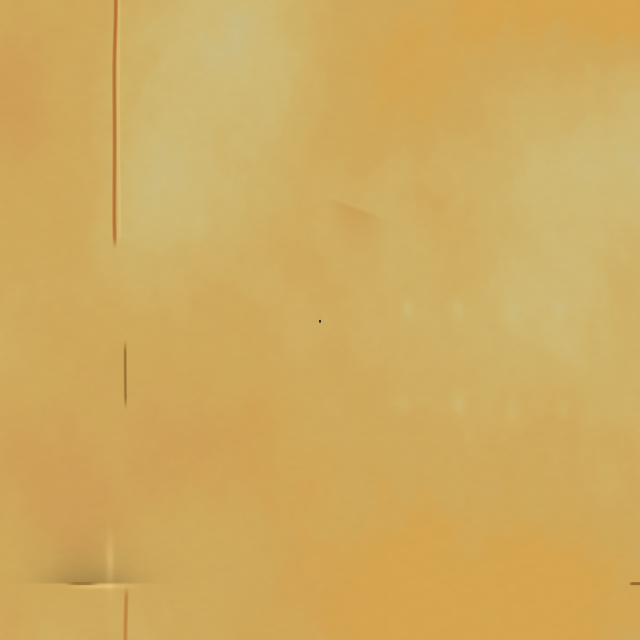
This texture is drawn by a WebGL 1 fragment shader. Its source:

```glsl
precision highp float;
// Aged amber parchment: broad soft stains tint a honey-to-pale colour ramp,
// stretched value noise mottles it, and thin cracks, a lifted flap, a wedge
// fold and faint rows of pale spots are laid on top with distance masks.
uniform vec2 u_resolution;

const vec3 AMBER = vec3(0.835, 0.645, 0.310);
const vec3 TAN = vec3(0.810, 0.625, 0.345);
const vec3 HONEY = vec3(0.810, 0.660, 0.360);
const vec3 STRAW = vec3(0.810, 0.690, 0.400);
const vec3 CREAM = vec3(0.810, 0.720, 0.450);
const vec3 SAGE = vec3(0.795, 0.735, 0.510);
const vec3 RUST = vec3(0.700, 0.400, 0.160);
const vec3 UMBER = vec3(0.520, 0.360, 0.120);
const vec3 INK = vec3(0.060, 0.050, 0.020);

float hash(vec2 p) {
  vec3 q = fract(vec3(p.xyx) * 0.1031);
  q += dot(q, q.yzx + 33.33);
  return fract((q.x + q.y) * q.z);
}

float valueNoise(vec2 p) {
  vec2 cell = floor(p);
  vec2 f = fract(p);
  f = f * f * (3.0 - 2.0 * f);
  float low = mix(hash(cell), hash(cell + vec2(1.0, 0.0)), f.x);
  float high = mix(hash(cell + vec2(0.0, 1.0)), hash(cell + 1.0), f.x);
  return mix(low, high, f.y);
}

// Layered noise centred on zero
float fbm(vec2 p) {
  float sum = 0.0;
  float gain = 0.5;
  for (int i = 0; i < 4; i++) {
    sum += gain * (valueNoise(p) - 0.5);
    p = mat2(0.8, 0.6, -0.6, 0.8) * p * 2.1 + 7.3;
    gain *= 0.5;
  }
  return sum;
}

float stain(vec2 p, vec2 centre, vec2 radius) {
  vec2 d = (p - centre) / radius;
  return exp(-dot(d, d));
}

float band(float x, float low, float high, float soft) {
  return smoothstep(low - soft, low + soft, x) * (1.0 - smoothstep(high - soft, high + soft, x));
}

// Slightly wavering vertical line; span holds its lower and upper ends
float crack(vec2 p, float x, vec2 span, float halfWidth, float pixel) {
  float waver = 0.004 * (valueNoise(vec2(x * 90.0, p.y * 9.0)) - 0.5);
  float d = abs(p.x - x - waver);
  return (1.0 - smoothstep(halfWidth - pixel, halfWidth + pixel, d)) * band(p.y, span.x, span.y, 0.012);
}

// Broad light and dark areas: 0 is deep amber, 1 is pale sage
float paperTone(vec2 p) {
  float t = 0.47;
  t += 0.42 * stain(p, vec2(0.37, 0.88), vec2(0.15, 0.17));
  t += 0.34 * stain(p, vec2(0.23, 0.70), vec2(0.10, 0.16));
  t += 0.34 * stain(p, vec2(0.92, 0.73), vec2(0.24, 0.17));
  t += 0.20 * stain(p, vec2(0.85, 0.45), vec2(0.24, 0.16));
  t -= 0.28 * stain(p, vec2(0.32, 0.31), vec2(0.24, 0.12));
  t -= 0.26 * stain(p, vec2(0.02, 0.25), vec2(0.15, 0.14));
  t -= 0.40 * stain(p, vec2(0.75, 0.06), vec2(0.34, 0.16));
  t -= 0.48 * stain(p, vec2(1.00, 1.02), vec2(0.20, 0.13));
  t -= 0.28 * stain(p, vec2(0.63, 0.90), vec2(0.12, 0.18));
  t -= 0.26 * stain(p, vec2(0.00, 0.88), vec2(0.13, 0.22));
  return t + 0.42 * fbm(p * vec2(8.0, 6.0)) + 0.14 * fbm(p * vec2(38.0, 22.0) + 5.0);
}

vec3 paperColour(float tone, float warmth) {
  vec3 c = mix(mix(TAN, AMBER, warmth), HONEY, smoothstep(0.18, 0.42, tone));
  c = mix(c, STRAW, smoothstep(0.42, 0.64, tone));
  c = mix(c, CREAM, smoothstep(0.62, 0.80, tone));
  return mix(c, SAGE, smoothstep(0.80, 0.98, tone));
}

float paleSpots(vec2 p) {
  vec2 pitch = vec2(0.083, 0.147);
  vec2 q = (p - vec2(0.63, 0.365)) / pitch;
  vec2 cell = floor(q + 0.5);
  float inside = band(cell.x, -0.5, 3.5, 0.1) * band(cell.y, -0.5, 1.5, 0.1);
  vec2 jitter = 0.016 * (vec2(hash(cell + 3.0), hash(cell + 11.0)) - 0.5);
  return inside * (0.4 + 0.6 * hash(cell + 19.0)) * stain((q - cell) * pitch, jitter, vec2(0.011, 0.017));
}

void main() {
  vec2 p = gl_FragCoord.xy / u_resolution;
  float pixel = 0.7 / u_resolution.y;

  // Stained paper
  float warmth = smoothstep(0.25, 0.65, p.x + 0.3 * fbm(p * 5.0 + 2.0));
  vec3 colour = paperColour(paperTone(p) + 0.22 * paleSpots(p), warmth);
  colour *= 1.0 + 0.02 * fbm(p * vec2(90.0, 130.0));

  // Wedge fold: crisp sloping top edge, shade fading downwards
  float below = 0.69 - 0.375 * (p.x - 0.525) - p.y;
  float fold = smoothstep(0.0, 0.008, below) * exp(-max(below, 0.0) / 0.045) * band(p.x, 0.522, 0.59, 0.022);
  colour = mix(colour, vec3(0.79, 0.58, 0.30), 0.6 * fold);

  // Lifted flap: shadow above a horizontal crease, pale ridge and lip
  float above = p.y - 0.088;
  float shadow = smoothstep(-0.002, 0.003, above) * exp(-max(above, 0.0) / 0.035);
  colour *= 1.0 - 0.20 * shadow * stain(p, vec2(0.14, 0.088), vec2(0.075, 0.2));
  colour += 0.07 * stain(p, vec2(0.172, 0.12), vec2(0.006, 0.04));
  colour += 0.08 * stain(p, vec2(0.155, 0.084), vec2(0.04, 0.004));
  float crease = 1.0 - smoothstep(0.0012, 0.0012 + 2.0 * pixel, abs(above));
  colour = mix(colour, UMBER, crease * (0.6 * band(p.x, 0.11, 0.147, 0.012) + 0.8 * smoothstep(0.982, 0.988, p.x)));

  // Vertical cracks
  colour += 0.04 * crack(p, 0.186, vec2(0.63, 1.1), 0.002, 0.002);
  colour = mix(colour, RUST, 0.85 * crack(p, 0.180, vec2(0.62, 1.1), 0.0026, pixel + 0.0008));
  colour = mix(colour, UMBER, 0.75 * crack(p, 0.197, vec2(0.37, 0.46), 0.0018, pixel + 0.0008));
  colour = mix(colour, RUST, 0.55 * crack(p, 0.197, vec2(-0.1, 0.076), 0.0028, pixel + 0.001));

  // Tiny ink speck
  vec2 speck = abs(p - vec2(0.5, 0.498)) - vec2(0.0012, 0.002);
  colour = mix(colour, INK, 1.0 - smoothstep(-pixel, pixel, max(speck.x, speck.y)));

  gl_FragColor = vec4(colour, 1.0);
}
```
